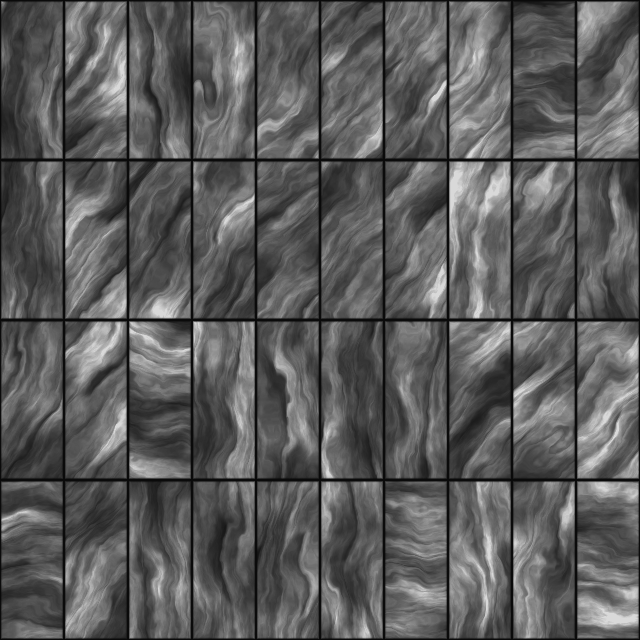
Reproduce this texture procedurally as a Shadertoy shader.

```glsl
// Grey stone wall tiles, ten across and four down, each with its own grain direction and dark joints.

const vec2 GRID = vec2(10.0, 4.0);
const vec2 JOINT_HALF_WIDTH = vec2(0.0019, 0.0023);
const vec3 JOINT_COLOR = vec3(0.04);
const vec3 STONE_COLOR = vec3(0.362);

// Rows from the bottom up, one bit per column; all other tiles are diagonal.
const ivec4 UPRIGHT_TILES = ivec4(444, 120, 641, 13);
const ivec4 LEVEL_TILES = ivec4(577, 4, 0, 256);

vec3 hash3(vec2 p) {
    vec3 q = fract(p.xyx * vec3(0.1031, 0.1030, 0.0973));
    q += dot(q, q.yxz + 33.33);
    return fract((q.xxy + q.yzz) * q.zyx);
}

// Cellular noise whose cell values melt into each other.
float cellNoise(vec2 p) {
    vec2 cell = floor(p), f = p - cell;
    float total = 0.0, weights = 0.0;
    for (int y = -1; y <= 1; y++)
    for (int x = -1; x <= 1; x++) {
        vec2 offset = vec2(x, y);
        vec3 h = hash3(cell + offset);
        vec2 d = offset + h.xy - f;
        float w = exp(-7.0 * dot(d, d));
        total += w * h.z;
        weights += w;
    }
    return total / weights;
}

// Layered cellular noise, centred on zero.
float layers(vec2 p) {
    float sum = 0.0, amplitude = 0.53;
    for (int i = 0; i < 4; i++) {
        sum += amplitude * (cellNoise(p) - 0.5);
        p = p * 2.03 + vec2(17.3, 9.1);
        amplitude *= 0.5;
    }
    return sum;
}

bool hasBit(int mask, int bit) {
    return ((mask >> bit) & 1) == 1;
}

float grainAngle(ivec2 tile, float random) {
    if (hasBit(UPRIGHT_TILES[tile.y], tile.x)) return mix(1.42, 1.62, random);
    if (hasBit(LEVEL_TILES[tile.y], tile.x)) return mix(-0.10, 0.06, random);
    return mix(0.80, 1.08, random);
}

// Overlapping sheets: a dark crease on one side of each edge, a pale lip on the other.
float fold(float height) {
    float f = fract(height);
    float soften = smoothstep(0.0, 0.05, min(f, 1.0 - f));
    return soften * (0.5 * exp(-9.0 * (1.0 - f)) - exp(-7.0 * f));
}

// Logarithmic brightness of the stone; p is in tile widths.
float stoneTone(vec2 p, float angle, vec2 seed) {
    vec2 dir = vec2(cos(angle), sin(angle));
    float along = dot(p, dir);
    float across = dot(p, vec2(-dir.y, dir.x));

    // Bend the grain with slow sines and noise
    float bend = layers(vec2(across * 1.3, along * 0.8) + seed);
    across += 0.07 * sin(along * 1.9 + seed.x) + 0.03 * sin(along * 4.7 + seed.y);
    across += 0.55 * bend;

    float clouds = layers(vec2(across * 1.6, along * 0.8) + seed.yx + 31.0);
    float streaks = layers(vec2(across * 5.0, along * 0.75) + seed + 57.0);
    float grain = layers(vec2(across * 17.0, along * 6.0) + seed + 83.0);

    // Creases fade in and out along the grain
    float fade = cellNoise(vec2(across * 1.2, along * 0.9) + seed + 11.0);
    float deep = smoothstep(0.42, 0.75, fade) * fold(across * 1.25 + seed.x);
    float fine = smoothstep(0.60, 0.30, fade) * fold(across * 3.1 + 0.6 * clouds + seed.y);

    return 1.75 * clouds + 1.35 * streaks + 0.42 * grain
         + 0.85 * deep + 0.28 * fine;
}

void mainImage(out vec4 fragColor, in vec2 fragCoord) {
    vec2 uv = fragCoord / iResolution.xy;
    vec2 tile = min(floor(uv * GRID), GRID - 1.0);
    vec2 local = uv * GRID - tile;
    vec3 random = hash3(tile + 7.0);

    // Stone face with a slight change of shade from tile to tile
    vec2 p = local * vec2(1.0, GRID.x / GRID.y);
    float angle = grainAngle(ivec2(tile), random.x);
    float tone = stoneTone(p, angle, random.yz * 90.0);
    tone += 0.20 * (random.z - 0.5);
    vec3 color = min(STONE_COLOR * exp(tone), vec3(0.85));

    // Joints, centred on the tile borders
    vec2 toBorder = min(local, 1.0 - local) / GRID - JOINT_HALF_WIDTH;
    float edge = min(toBorder.x, toBorder.y);
    float smoothing = 0.8 / iResolution.y;
    color *= mix(0.82, 1.0, smoothstep(0.0, 0.003, edge));
    color = mix(JOINT_COLOR, color, smoothstep(-smoothing, smoothing, edge));

    fragColor = vec4(color, 1.0);
}
```
